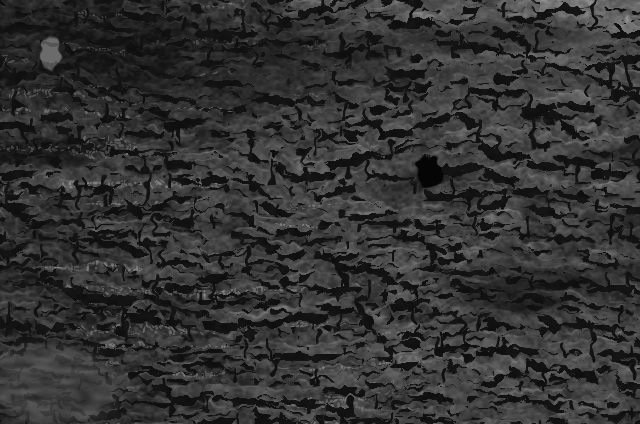
Give the GLSL for this texture, as a WebGL 1 fragment shader.

```glsl
precision highp float;

uniform vec2 u_resolution;

const float SHADOW_TONE = 0.055;
const vec2 LIGHT_DIR = vec2(0.55, 1.0);
const float LIGHT_SLOPE = 15.0;

float hash(vec2 p) {
  return fract(sin(dot(p, vec2(127.1, 311.7))) * 43758.5453);
}

float noise(vec2 p) {
  vec2 cell = floor(p);
  vec2 f = fract(p);
  f = f * f * (3.0 - 2.0 * f);
  float low = mix(hash(cell), hash(cell + vec2(1.0, 0.0)), f.x);
  float high = mix(hash(cell + vec2(0.0, 1.0)), hash(cell + 1.0), f.x);
  return mix(low, high, f.y);
}

float fbm(vec2 p) {
  float sum = 0.0;
  float gain = 0.5;
  for (int i = 0; i < 4; i++) {
    sum += gain * noise(p);
    p = p * 2.03 + 17.3;
    gain *= 0.5;
  }
  return sum / 0.9375;
}

// Flat irregular plates with a random height and a softened rim
float plates(vec2 p, float rim) {
  vec2 cell = floor(p);
  float nearest = 9.0;
  float second = 9.0;
  float height = 0.0;
  float neighbour = 0.0;
  for (int y = -1; y <= 1; y++) {
    for (int x = -1; x <= 1; x++) {
      vec2 id = cell + vec2(float(x), float(y));
      vec2 site = id + 0.1 + 0.8 * vec2(hash(id), hash(id + 41.7));
      vec2 away = abs(site - p);
      float d = mix(length(away), max(away.x, away.y), 0.5);
      float h = hash(id + 83.1);
      if (d < nearest) {
        second = nearest;
        neighbour = height;
        nearest = d;
        height = h;
      } else if (d < second) {
        second = d;
        neighbour = h;
      }
    }
  }
  return mix(height, neighbour, 0.5 - 0.5 * smoothstep(0.0, rim, second - nearest));
}

float surface(vec2 p) {
  return 0.6 * plates(p * vec2(13.0, 36.0), 0.1)
       + 0.4 * plates(p * vec2(30.0, 72.0) + 9.0, 0.14);
}

// How far the plates towards the light rise above the light ray
float occlusion(vec2 p, float height) {
  float rise = 0.0;
  for (int i = 1; i <= 6; i++) {
    float reach = float(i) * 0.003;
    rise = max(rise, surface(p + LIGHT_DIR * reach) - height - reach * LIGHT_SLOPE);
  }
  return rise;
}

float blob(vec2 p, vec2 centre, vec2 radius, float softness) {
  return 1.0 - smoothstep(1.0 - softness, 1.0 + softness, length((p - centre) / radius));
}

float segment(vec2 p, vec2 a, vec2 b) {
  vec2 ab = b - a;
  return length(p - a - ab * clamp(dot(p - a, ab) / dot(ab, ab), 0.0, 1.0));
}

// Short upright joints, one for some cells of a grid
float joints(vec2 p, vec2 grid, float share) {
  vec2 id = floor(p * grid);
  vec2 local = (fract(p * grid) - 0.5) / grid;
  local.x -= (hash(id + 2.0) - 0.5) * 0.6 / grid.x;
  float reach = mix(0.15, 0.42, hash(id + 3.0)) / grid.y;
  float d = segment(local, vec2(0.0, -reach), vec2(0.0, reach));
  return (1.0 - smoothstep(0.0025, 0.0055, d)) * step(hash(id), share);
}

// Small pale crumbs strung along the grain
float crumbs(vec2 p) {
  vec2 grid = p * 120.0;
  vec2 id = floor(grid);
  vec2 offset = 0.3 + 0.4 * vec2(hash(id + 5.0), hash(id + 6.0));
  float spot = 1.0 - smoothstep(0.3, 0.55, length(fract(grid) - offset));
  float rows = smoothstep(0.74, 0.82, noise(p * vec2(4.0, 70.0) + 12.0));
  return spot * rows * step(0.4, hash(id));
}

void main() {
  vec2 p = gl_FragCoord.xy / u_resolution.y;
  float ragged = noise(p * 75.0) - 0.5;
  vec2 bark = p + vec2(noise(p * 60.0 + 7.0) - 0.5, ragged) * vec2(0.017, 0.012);
  bark.y += 0.08 * (fbm(p * vec2(2.6, 3.5)) - 0.5);

  // Relief and broad light
  float height = surface(bark);
  float shadow = smoothstep(0.02, 0.09, occlusion(bark, height));
  float rim = clamp(height - surface(bark + vec2(0.0, 0.005)), 0.0, 0.5);
  float tone = 0.195 + 0.09 * smoothstep(0.3, 1.15, p.x);
  tone += 0.12 * blob(p, vec2(1.35, 1.05), vec2(0.65, 0.22), 0.8);
  tone += 0.14 * (height - 0.5) + 0.2 * rim;
  tone += 0.2 * (fbm(bark * vec2(28.0, 65.0)) - 0.5);
  tone += 0.1 * (noise(p * 125.0) - 0.5);
  tone += 0.14 * (fbm(bark * vec2(3.0, 7.0) + 50.0) - 0.5);

  // Charred bands along the grain
  float band = smoothstep(0.54, 0.72, fbm(bark * vec2(1.8, 8.0) + 3.0));
  band = max(band, 0.85 * blob(bark, vec2(0.3, 0.87), vec2(0.65, 0.13), 0.6));
  band = max(band, 0.6 * blob(bark, vec2(1.2, 0.81), vec2(0.5, 0.035), 0.6));
  tone *= 1.0 - 0.45 * band;
  tone += 0.16 * crumbs(bark) * (1.0 - smoothstep(0.7, 1.2, p.x));

  // Smooth knot and bare chip
  float knot = blob(bark, vec2(0.12, 0.08), vec2(0.16, 0.1), 0.35);
  float rings = sin(length((bark - vec2(0.12, 0.05)) * vec2(0.5, 1.0)) * 260.0);
  tone = mix(tone, 0.27 + 0.02 * rings + 0.14 * (noise(p * vec2(20.0, 80.0)) - 0.5), knot);
  float chip = blob(bark, vec2(0.12, 0.86), vec2(0.022, 0.042), 0.15);
  tone = mix(tone, 0.42, chip);

  // Cracks and worm hole
  float split = segment(bark, vec2(0.78, 0.4), vec2(0.93, 0.14)) + 0.02 * ragged;
  shadow = max(shadow, joints(bark, vec2(13.0, 14.0), 0.3));
  shadow = max(shadow, joints(bark + 0.37, vec2(19.0, 23.0), 0.22));
  shadow = max(shadow, 1.0 - smoothstep(0.004, 0.008, split));
  shadow *= 1.0 - 0.75 * max(knot, chip);
  float hole = blob(bark, vec2(1.01, 0.6), vec2(0.032, 0.03), 0.12);

  tone = mix(max(tone, 0.08), SHADOW_TONE + 0.03 * noise(p * 70.0), shadow);
  tone = mix(tone, 0.02, hole);
  gl_FragColor = vec4(vec3(tone), 1.0);
}
```
